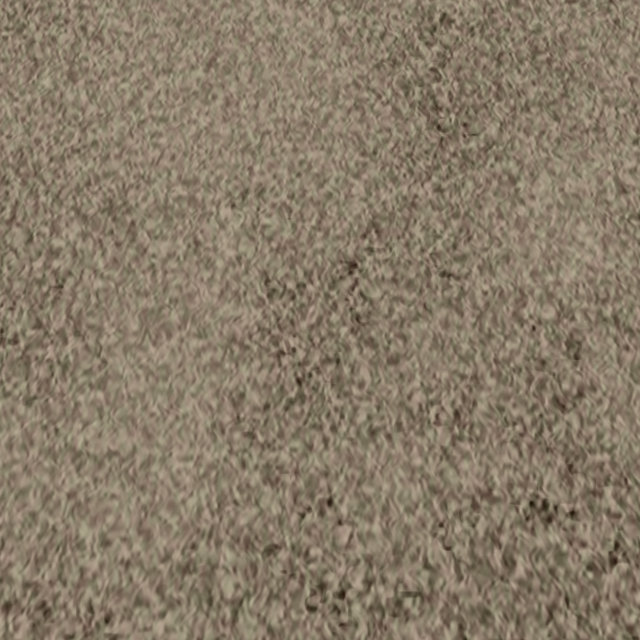
A Shadertoy shader for this texture:

```glsl
// Worn beige carpet: short wavering pile, pale trodden lanes and dark pitted patches.
#define PILE_COLOR    vec3(0.562, 0.510, 0.434)
#define FIBRE_FREQ    vec2(190.0, 88.0)
#define FIBRE_LEAN    0.30
#define FIBRE_WAVER   0.007
#define PATCH_FREQ    4.5
#define PALE_CONTRAST 0.056
#define ROUGH_CONTRAST 0.076
#define ROUGH_SHADE   0.050
#define PIT_FREQ      vec2(105.0, 88.0)
#define PIT_DEPTH     0.24
#define TINT_AMOUNT   0.055

float hash(vec2 cell, float seed) {
    uvec2 u = uvec2(ivec2(cell) + 4096);
    uint h = u.x * 1597334673u ^ u.y * 3812015801u ^ uint(seed) * 2798796415u;
    h = (h ^ (h >> 16)) * 2146121005u;
    h = (h ^ (h >> 15)) * 2221713035u;
    h ^= h >> 16;
    return float(h & 65535u) / 65535.0;
}

// Smooth value noise, 0 to 1
float noise(vec2 p, float seed) {
    vec2 cell = floor(p);
    vec2 f = p - cell;
    f = f * f * (3.0 - 2.0 * f);
    float low = mix(hash(cell, seed), hash(cell + vec2(1, 0), seed), f.x);
    float high = mix(hash(cell + vec2(0, 1), seed), hash(cell + vec2(1, 1), seed), f.x);
    return mix(low, high, f.y);
}

float fbm(vec2 p, float seed) {
    float sum = 0.0, weight = 0.5;
    for (int i = 0; i < 4; i++) {
        sum += weight * noise(p, seed + float(i));
        p = mat2(1.6, 1.2, -1.2, 1.6) * p;
        weight *= 0.55;
    }
    return sum;
}

// The floor recedes upwards, so the pile gets finer towards the top
vec2 floorPlane(vec2 uv) {
    return vec2((uv.x - 0.5) * (0.88 + 0.28 * uv.y),
                uv.y * (0.85 + 0.30 * uv.y));
}

// Two layers of strands leaning opposite ways, about unit deviation
float fibres(vec2 p) {
    vec2 waver = vec2(noise(p * 45.0, 11.0), noise(p * 45.0, 12.0)) - 0.5;
    p += FIBRE_WAVER * waver;
    float sum = 0.0;
    for (int i = 0; i < 2; i++) {
        float side = float(2 * i - 1);
        vec2 q = vec2(p.x + side * FIBRE_LEAN * p.y, p.y - side * 0.15 * p.x);
        sum += noise(q * FIBRE_FREQ, 21.0 + float(i)) - 0.5;
    }
    return sum / 0.30;
}

// 0 in trodden pale lanes, 1 in rough dark patches
float roughness(vec2 uv) {
    float lane = (uv.x - 0.35 + 0.08 * (uv.y - 0.5)) / 0.14;
    float trend = 0.13 * smoothstep(0.40, 0.0, uv.y)
                + 0.10 * smoothstep(0.35, 0.9, uv.x)
                - 0.17 * exp(-lane * lane) * smoothstep(0.08, 0.25, uv.y);
    return smoothstep(0.32, 0.75, fbm(uv * PATCH_FREQ, 31.0) + trend);
}

void mainImage(out vec4 fragColor, in vec2 fragCoord) {
    vec2 uv = fragCoord / iResolution.y;
    vec2 p = floorPlane(uv);
    float rough = roughness(uv);

    // Pile shading
    float shade = fibres(p) * mix(PALE_CONTRAST, ROUGH_CONTRAST, rough);
    shade -= ROUGH_SHADE * (rough - 0.1);

    // Dark gaps, gathered in clumps and deeper towards the viewer
    vec2 bend = vec2(noise(p * 60.0, 41.0), noise(p * 60.0, 42.0)) * 0.012;
    float clump = smoothstep(0.42, 0.72, fbm(p * 16.0, 51.0));
    float gap = smoothstep(0.52, 0.92, noise((p + bend) * PIT_FREQ, 61.0));
    shade -= PIT_DEPTH * gap * rough * mix(0.25, 1.0, clump) * mix(1.1, 0.65, uv.y);

    // Soft ceiling on highlights
    shade -= 0.9 * max(shade, 0.0) * max(shade, 0.0);

    // Faint green and pink drift between strands
    float tint = TINT_AMOUNT * (noise(p * FIBRE_FREQ * 0.6, 71.0) - 0.5);
    vec3 color = PILE_COLOR + shade * vec3(1.0, 0.99, 0.93);
    color += tint * vec3(-0.5, 0.6, -0.1);
    fragColor = vec4(clamp(color, 0.0, 1.0), 1.0);
}
```
